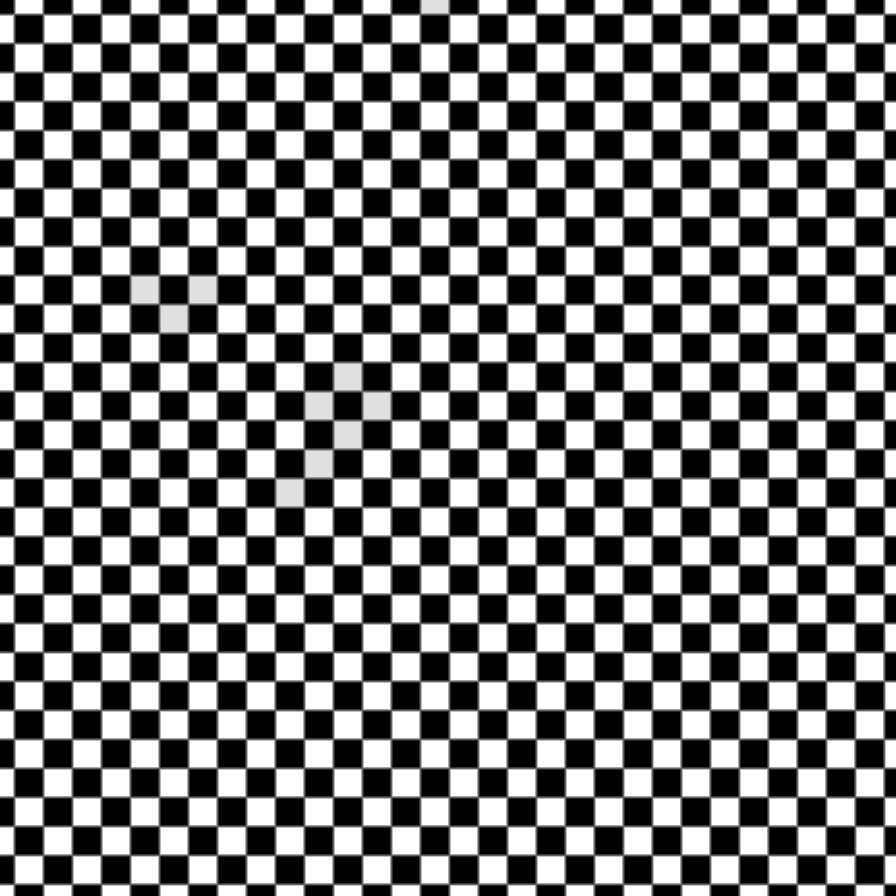
This pattern is drawn by a WebGL 1 fragment shader. Its source:

```glsl
precision highp float;
// Black and white checkerboard with thin grey seams and a few faded white squares.

uniform vec2 u_resolution;

// Distance from p to the segment a-b.
float segmentDistance(vec2 p, vec2 a, vec2 b) {
  vec2 ab = b - a;
  float t = clamp(dot(p - a, ab) / dot(ab, ab), 0.0, 1.0);
  return length(p - a - ab * t);
}

// 1 where a white square lies in one of the faded patches.
float fadedPatch(vec2 cell) {
  float d = distance(cell, vec2(6.0, 10.3)) - 1.2;
  d = min(d, distance(cell, vec2(12.0, 14.0)) - 1.1);
  d = min(d, segmentDistance(cell, vec2(12.0, 15.0), vec2(10.0, 17.0)) - 0.3);
  d = min(d, distance(cell, vec2(15.0, 0.0)) - 0.5);
  return step(d, 0.0);
}

void main() {
  // Board coordinates in squares, counted from the top left
  float pixel = 30.9 / u_resolution.y;
  vec2 board = vec2(gl_FragCoord.x, u_resolution.y - gl_FragCoord.y) * pixel;
  vec2 cell = floor(board + 0.5);
  vec2 local = abs(board - cell);

  // Alternating squares
  float isWhite = mod(cell.x + cell.y, 2.0);
  float shade = isWhite * mix(1.0, 0.88, fadedPatch(cell));

  // Seams between squares, never thinner than a pixel
  float seamDistance = 0.5 - max(local.x, local.y);
  float halfWidth = max(0.034, 0.5 * pixel);
  float seam = clamp((halfWidth - seamDistance) / pixel + 0.5, 0.0, 1.0);
  shade = mix(shade, 0.39, seam);

  gl_FragColor = vec4(vec3(shade), 1.0);
}
```
